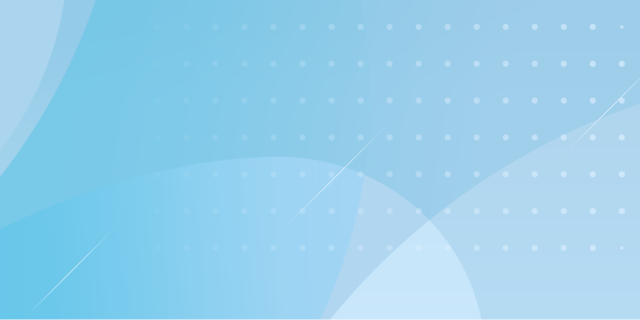
Give the GLSL for this background, as a Shadertoy shader.

```glsl
const vec3 CYAN = vec3(0.475, 0.788, 0.912);
const vec3 SKY = vec3(0.615, 0.808, 0.918);
const vec3 AQUA = vec3(0.405, 0.78, 0.917);
const vec3 POWDER = vec3(0.635, 0.835, 0.955);
const vec3 LAVENDER = vec3(0.695, 0.838, 0.942);
const vec3 PALE = vec3(0.79, 0.905, 0.982);

// Coverage of the region where d is negative
float fill(float d) {
    float w = max(fwidth(d), 1e-5);
    return 1.0 - smoothstep(-0.7 * w, 0.7 * w, d);
}

float disc(vec2 p, vec2 center, float radius) {
    return length(p - center) - radius;
}

// Long power-curve slope on the left, elliptical shoulder on the right
float hillHeight(float x, float apexX, float top) {
    float left = max(apexX - x, 0.0) / apexX;
    float right = clamp((x - apexX) / 0.643, 0.0, 1.0);
    float leftDrop = 0.2266 * pow(left, 1.89);
    float rightDrop = 0.625 * (1.0 - sqrt(1.0 - right * right));
    return top - leftDrop - rightDrop;
}

// Dot lattice that brightens toward the right
float dotGrid(vec2 p, vec2 origin, vec2 spacing, vec2 lastCell) {
    vec2 cell = clamp(round((p - origin) / spacing), vec2(0.0), lastCell);
    bool corner = cell.x == lastCell.x && (cell.y == 0.0 || cell.y == lastCell.y);
    float radius = corner ? 0.005 : 0.0094;
    float strength = mix(0.05, 0.66, cell.x / lastCell.x);
    return strength * fill(disc(p, origin + cell * spacing, radius));
}

// Diagonal hairline tapering to both ends
float streak(vec2 p, vec2 center, float halfSpan) {
    vec2 q = p - center;
    float along = (q.x + q.y) * 0.5 / halfSpan;
    float across = abs(q.x - q.y) * 0.70711;
    float taper = max(1.0 - along * along, 0.0);
    float width = 0.0006 + 0.0010 * taper;
    float aa = 0.6 / iResolution.y;
    float coverage = min(1.0, width / aa);
    return coverage * taper * (1.0 - smoothstep(max(width - aa, 0.0), width + aa, across));
}

// Soft vertical banding from layered sines
float bands(float x) {
    return sin(x * 23.0) + 0.6 * sin(x * 57.0 + 1.3) + 0.4 * sin(x * 113.0 + 4.0);
}

void mainImage(out vec4 fragColor, in vec2 fragCoord) {
    vec2 p = fragCoord / iResolution.y;
    p.x *= 2.0 * iResolution.y / iResolution.x;

    // Backdrop, divided by the rim of a wide disc
    float wideDisc = fill(disc(p, vec2(-0.458, 0.695), 1.615));
    float sweep = p.x + 0.15 * (0.75 - p.y);
    vec3 color = mix(CYAN, SKY, smoothstep(0.15, 1.7, sweep));
    color -= vec3(0.012, 0.009, 0.009) * smoothstep(0.65, 1.0, p.y);
    color += vec3(0.012, 0.003, 0.003) * (1.0 - wideDisc);

    // Two translucent petals in the upper left
    float outerPetal = fill(disc(p, vec2(-1.490, 1.612), 1.891));
    float innerPetal = fill(disc(p, vec2(-0.828, 1.161), 1.042));
    vec3 outerColor = mix(vec3(0.635, 0.825, 0.925), vec3(0.575, 0.795, 0.91), smoothstep(0.45, 0.95, p.y));
    color = mix(color, outerColor, outerPetal);
    color = mix(color, vec3(0.67, 0.83, 0.932), innerPetal);

    // Central hill, split by the wide disc
    float hill = fill(p.y - hillHeight(p.x, 0.872, 0.510));
    vec3 hillColor = mix(AQUA, POWDER, smoothstep(-0.05, 1.15, p.x + 0.08 * p.y));
    hillColor += vec3(0.002, 0.001, 0.0) * bands(p.x);
    hillColor = mix(LAVENDER, hillColor, wideDisc);
    color = mix(color, hillColor, hill);

    // Right hill and its bright overlap
    float rightHill = fill(disc(p, vec2(2.685, -1.341), 2.130));
    float haze = clamp(p.y * 1.4, 0.0, 1.0);
    vec3 rightColor = mix(vec3(0.71, 0.86, 0.955), vec3(0.685, 0.835, 0.93), haze);
    vec3 overlapColor = PALE - vec3(0.03, 0.015, 0.01) * haze;
    color = mix(color, mix(rightColor, overlapColor, hill), rightHill);

    // Dots and light streaks
    float dots = dotGrid(p, vec2(0.492, 0.2253), vec2(0.0907, 0.1151), vec2(16.0, 6.0));
    color = mix(color, vec3(0.87, 0.94, 1.0), dots);
    float light = streak(p, vec2(0.219, 0.148), 0.145)
                + streak(p, vec2(1.052, 0.451), 0.165)
                + streak(p, vec2(1.909, 0.664), 0.15);
    color = mix(color, vec3(0.93, 0.97, 1.0), 0.65 * light);

    // Pale rim along the lower border
    float rim = 1.0 - smoothstep(0.001, 0.005, p.y);
    color = mix(color, vec3(0.93, 0.97, 0.99), 0.6 * rim);

    fragColor = vec4(color, 1.0);
}
```
